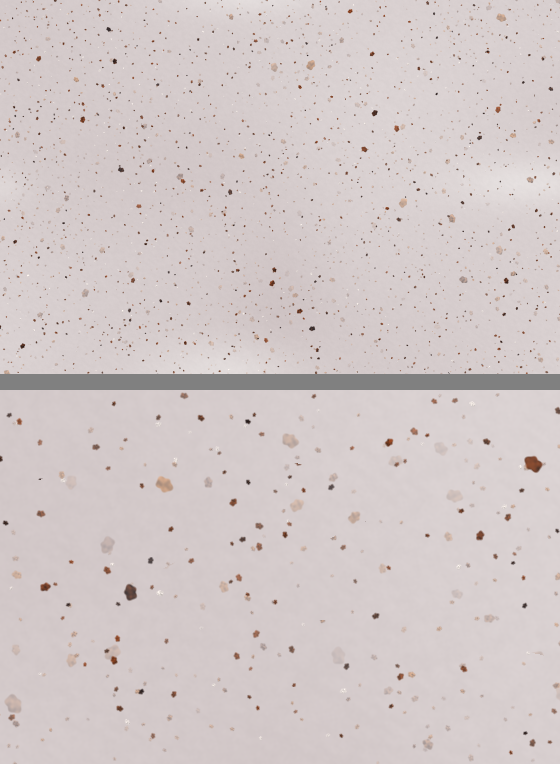
Top: the whole. Bottom: its middle third, enlarged.
Reproduce this texture procedurally as a WebGL 1 fragment shader.

```glsl
precision highp float;
// Pale speckled paper: a warm grey sheet with soft sheens and fine grain,
// strewn with faint flecks, dark and rust grains and a few larger stony spots.
// Each layer of specks is a turned cellular grid with one grain at most per cell.

uniform vec2 u_resolution;

// Paper
const vec3 PAPER_SHADE = vec3(0.806, 0.762, 0.764);
const vec3 PAPER_LIGHT = vec3(0.872, 0.843, 0.843);
const vec3 SHEEN = vec3(0.925, 0.910, 0.905);
const float GRAIN_CELLS = 170.0;
const float GRAIN_STRENGTH = 0.022;

// Speck colours
const vec3 BLACK = vec3(0.13, 0.09, 0.09);
const vec3 UMBER = vec3(0.32, 0.19, 0.13);
const vec3 RUST = vec3(0.52, 0.24, 0.11);
const vec3 TAN = vec3(0.74, 0.55, 0.41);
const vec3 STONE = vec3(0.58, 0.50, 0.48);
const vec3 CHALK = vec3(0.94, 0.91, 0.88);

// Speck radii (smallest, largest), in canvas heights
const vec2 FLECK_SIZE = vec2(0.0012, 0.0028);
const vec2 DOT_SIZE = vec2(0.0014, 0.0032);
const vec2 GRAIN_SIZE = vec2(0.0036, 0.0074);
const vec2 STONE_SIZE = vec2(0.0065, 0.0130);
const float EDGE_SOFTNESS = 0.0007;

float hash(vec2 p) {
  vec3 q = fract(p.xyx * vec3(0.1031, 0.1030, 0.0973));
  q += dot(q, q.yzx + 33.33);
  return fract((q.x + q.y) * q.z);
}

vec2 hash2(vec2 p) {
  return vec2(hash(p + 17.3), hash(p + 71.9));
}

float noise(vec2 p) {
  vec2 i = floor(p);
  vec2 f = fract(p);
  f = f * f * (3.0 - 2.0 * f);
  float low = mix(hash(i), hash(i + vec2(1.0, 0.0)), f.x);
  float high = mix(hash(i + vec2(0.0, 1.0)), hash(i + 1.0), f.x);
  return mix(low, high, f.y);
}

mat2 turn(float a) {
  return mat2(cos(a), sin(a), -sin(a), cos(a));
}

// Soft glow at a place given as a share of the canvas
float glow(vec2 share, vec2 centre, vec2 spread) {
  vec2 d = (share - centre) / spread;
  return exp(-dot(d, d));
}

vec3 paper(vec2 p, vec2 share) {
  float clouds = 0.57 + 0.15 * sin(3.1 * p.x + 2.3 * p.y + 2.6)
               + 0.10 * sin(5.2 * p.y - 2.7 * p.x + 0.7)
               + 0.18 * (noise(p * 3.0 + 5.0) - 0.5);
  clouds -= 0.30 * glow(share, vec2(0.30, 0.55), vec2(0.22, 0.18));
  clouds -= 0.32 * glow(share, vec2(0.50, 0.16), vec2(0.09, 0.26));
  clouds -= 0.28 * glow(share, vec2(0.98, 0.72), vec2(0.16, 0.14));
  vec3 color = mix(PAPER_SHADE, PAPER_LIGHT, clamp(clouds, 0.0, 1.0));

  float sheen = glow(share, vec2(0.44, 1.02), vec2(0.13, 0.06))
              + glow(share, vec2(0.94, 0.51), vec2(0.13, 0.06))
              + glow(share, vec2(0.40, 0.00), vec2(0.15, 0.09))
              + 0.6 * glow(share, vec2(0.00, 0.50), vec2(0.05, 0.05));
  color = mix(color, SHEEN, 0.65 * min(sheen, 1.0));

  // Slanted fibres
  vec2 q = turn(0.6) * p * GRAIN_CELLS;
  float fibre = 0.6 * noise(q * vec2(0.6, 1.0)) + 0.4 * noise(q * 2.1) - 0.5;
  return color + GRAIN_STRENGTH * fibre;
}

// Lays one layer of specks over a colour
vec3 addSpecks(vec3 under, vec2 p, float cells, float seed, float density,
               vec2 size, vec3 inkA, vec3 inkB, vec2 opacity) {
  vec2 grid = turn(seed) * p * cells + seed * 37.0;
  vec2 id = floor(grid) + seed * 131.0;
  vec2 pick = hash2(id);
  vec2 tone = hash2(id + 211.7);
  float clumping = 0.45 + 1.1 * noise(p * 5.0 + seed * 9.0);
  float present = step(hash(id + 5.1), density * clumping);

  float radius = mix(size.x, size.y, pick.x * pick.x);
  float margin = 1.4 * radius * cells;
  vec2 centre = mix(vec2(margin), vec2(1.0 - margin), hash2(id + 401.3));
  vec2 d = (fract(grid) - centre) / cells;

  // Rough outline from layered sines around the speck
  float angle = atan(d.y, d.x + 1e-6);
  float outline = 1.0 + 0.16 * sin(2.0 * angle + 6.28 * pick.y)
                + 0.09 * sin(5.0 * angle + 6.28 * tone.x);
  float soft = EDGE_SOFTNESS + 0.5 / u_resolution.y;
  float cover = 1.0 - smoothstep(-soft, soft, length(d) - radius * outline);

  // Mottled inside, with one shaded side
  float mottle = noise(d / radius * 2.2 + id) - 0.5;
  float side = dot(d / radius, vec2(0.6, -0.8));
  vec3 ink = mix(inkA, inkB, clamp(tone.x + 0.6 * mottle, 0.0, 1.0));
  ink *= 1.0 + 0.35 * mottle - 0.10 * side;
  return mix(under, ink, cover * present * mix(opacity.x, opacity.y, tone.y));
}

void main() {
  vec2 p = gl_FragCoord.xy / u_resolution.y;
  vec3 color = paper(p, gl_FragCoord.xy / u_resolution);

  color = addSpecks(color, p, 34.0, 0.31, 0.15, FLECK_SIZE, CHALK, CHALK, vec2(0.3, 0.8));
  color = addSpecks(color, p, 62.0, 0.57, 0.28, FLECK_SIZE, STONE, TAN, vec2(0.2, 0.7));
  color = addSpecks(color, p, 23.0, 1.13, 0.18, GRAIN_SIZE, STONE, TAN, vec2(0.15, 0.5));
  color = addSpecks(color, p, 9.0, 0.83, 0.24, STONE_SIZE, STONE, TAN, vec2(0.35, 0.8));
  color = addSpecks(color, p, 41.0, 1.37, 0.27, DOT_SIZE, UMBER, RUST, vec2(0.6, 1.0));
  color = addSpecks(color, p, 27.0, 0.19, 0.22, DOT_SIZE, BLACK, UMBER, vec2(0.7, 1.0));
  color = addSpecks(color, p, 13.0, 0.71, 0.24, GRAIN_SIZE, BLACK, RUST, vec2(0.75, 1.0));

  gl_FragColor = vec4(clamp(color, 0.0, 1.0), 1.0);
}
```
